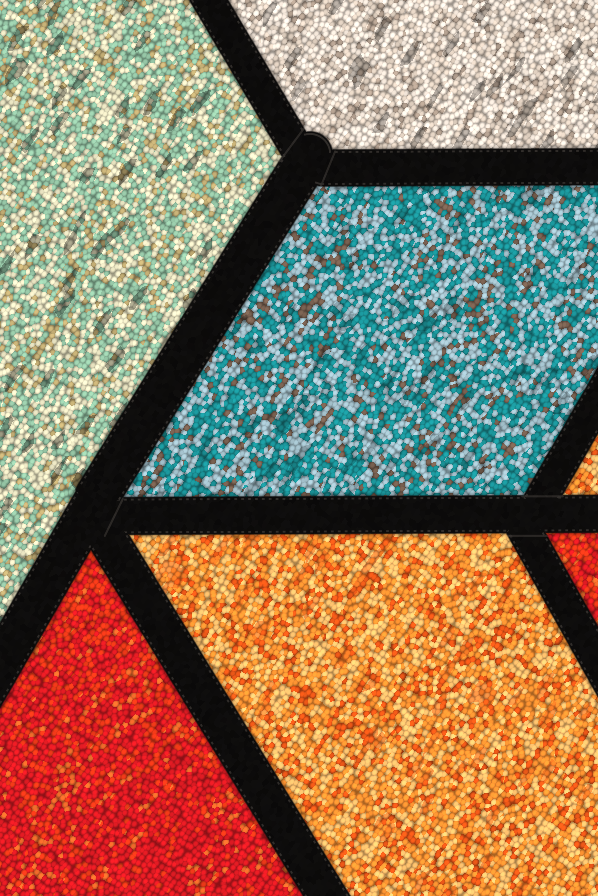
Give the GLSL for this pattern, as a Shadertoy shader.

```glsl
// Tufted carpet of coloured wool panels divided by black stitched felt bands.

// Band centre lines, in units of the canvas height
const vec2 SPUR_TOP = vec2(0.221, 1.020), SPUR_END = vec2(0.333, 0.831);
const vec2 SPINE_TOP = vec2(0.346, 0.828), SPINE_BEND = vec2(0.109, 0.447);
const vec2 SPINE_END = vec2(-0.045, 0.179);
const vec2 UPPER_L = vec2(0.360, 0.8125), UPPER_R = vec2(0.720, 0.8142);
const vec2 LOWER_L = vec2(0.117, 0.424), LOWER_R = vec2(0.720, 0.4268);
const vec2 RISE_LOW = vec2(0.594, 0.426), RISE_TOP = vec2(0.700, 0.610);
const vec2 FALL_TOP = vec2(0.577, 0.423), FALL_LOW = vec2(0.690, 0.221);
const vec2 LEG_TOP = vec2(0.117, 0.404), LEG_LOW = vec2(0.377, -0.020);

vec2 hash2(vec2 p) {
    vec3 q = fract(p.xyx * vec3(0.1031, 0.1030, 0.0973));
    q += dot(q, q.yzx + 33.33);
    return fract((q.xx + q.yz) * q.zy);
}

// Cellular noise: distance to the nearest tuft and two random values for it
vec3 tufts(vec2 p) {
    vec2 cell = floor(p);
    vec3 best = vec3(8.0, 0.0, 0.0);
    for (int y = -1; y <= 1; y++)
    for (int x = -1; x <= 1; x++) {
        vec2 id = cell + vec2(x, y);
        float d = length(id + 0.15 + 0.7 * hash2(id) - p);
        if (d < best.x) best = vec3(d, hash2(id + 57.0));
    }
    return best;
}

// Uneven dye: layered sines that run along the yarn
float dye(vec2 p) {
    return (sin(p.x * 31.0 + 2.0 * sin(p.y * 7.0))
          + sin(p.x * 73.0 + p.y * 9.0)
          + sin(p.x * 141.0 + 3.0 * sin(p.y * 13.0))) / 3.0;
}

// Distance to a band edge (negative inside) and position along the band
vec2 band(vec2 p, vec2 a, vec2 b, float halfWidth) {
    vec2 axis = b - a;
    float t = clamp(dot(p - a, axis) / dot(axis, axis), 0.0, 1.0);
    return vec2(length(p - a - axis * t) - halfWidth, t * length(axis));
}

vec2 nearer(vec2 a, vec2 b) { return a.x < b.x ? a : b; }

// Where the line through a and b crosses height y
float lineX(vec2 a, vec2 b, float y) {
    return mix(a.x, b.x, (y - a.y) / (b.y - a.y));
}

float thread(vec2 p, vec2 a, vec2 b, float px) {
    return 1.0 - smoothstep(0.0, px, band(p, a, b, 0.0006).x);
}

// Pick one of three yarns; the shares are cumulative
vec3 yarn(vec3 first, vec3 second, vec3 third, vec2 shares, float pick) {
    return pick < shares.x ? first : pick < shares.y ? second : third;
}

vec3 panel(vec2 p, float pick, float fleck) {
    vec3 sage = yarn(vec3(0.87, 0.85, 0.72), vec3(0.56, 0.74, 0.62),
                     vec3(0.72, 0.64, 0.43), vec2(0.50 - 0.12 * p.y, 0.86), pick);
    vec3 cream = yarn(vec3(0.92, 0.87, 0.82), vec3(0.83, 0.77, 0.71),
                      vec3(0.66, 0.59, 0.53), vec2(0.52, 0.88), pick);
    vec3 teal = yarn(vec3(0.10, 0.55, 0.57), vec3(0.61, 0.72, 0.76),
                     vec3(0.45, 0.36, 0.30), vec2(0.47, 0.90), pick);
    vec3 orange = yarn(vec3(0.97, 0.74, 0.42), vec3(0.96, 0.56, 0.19),
                       vec3(0.89, 0.33, 0.09), vec2(0.38, 0.82), pick);
    vec3 red = yarn(vec3(0.83, 0.10, 0.13), vec3(0.88, 0.21, 0.09),
                    vec3(0.90, 0.40, 0.16), vec2(0.82 - 0.9 * p.y, 0.93), pick);
    sage *= 1.0 - 0.32 * fleck;
    cream *= 1.0 - 0.28 * fleck;
    teal *= 1.0 - 0.18 * fleck;
    orange = mix(orange, vec3(0.88, 0.36, 0.10), 0.5 * fleck);

    float spineX = p.y > SPINE_TOP.y ? lineX(SPUR_TOP, SPUR_END, p.y)
                 : p.y > SPINE_BEND.y ? lineX(SPINE_TOP, SPINE_BEND, p.y)
                 : lineX(SPINE_BEND, SPINE_END, p.y);
    if (p.x < spineX) return sage;
    if (p.y > UPPER_L.y) return cream;
    if (p.y > LOWER_L.y) return p.x < lineX(RISE_LOW, RISE_TOP, p.y) ? teal : orange;
    if (p.x < lineX(LEG_TOP, LEG_LOW, p.y)) return red;
    return p.x < lineX(FALL_TOP, FALL_LOW, p.y) ? orange : red;
}

void mainImage(out vec4 fragColor, in vec2 fragCoord) {
    float px = 1.0 / iResolution.y;
    vec2 p = fragCoord * px;

    // Wool pile with rows that climb to the right
    vec2 rows = mat2(0.83, 0.56, -0.56, 0.83) * p;
    vec3 tuft = tufts(rows * vec2(180.0, 150.0));
    float fleck = step(0.92, tufts(rows * vec2(120.0, 38.0)).y);
    float pick = clamp(tuft.y + 0.13 * dye(rows), 0.0, 1.0);
    vec3 color = panel(p, pick, fleck);
    color *= mix(1.12, 0.70, smoothstep(0.2, 0.8, tuft.x)) * (0.92 + 0.16 * tuft.z);

    // Felt bands
    vec2 felt = band(p, SPUR_TOP, SPUR_END, 0.0190);
    felt = nearer(felt, band(p, SPINE_TOP, SPINE_BEND, 0.0255));
    felt = nearer(felt, band(p, SPINE_BEND, SPINE_END, 0.0240));
    felt = nearer(felt, band(p, UPPER_L, UPPER_R, 0.0208));
    felt = nearer(felt, band(p, LOWER_L, LOWER_R, 0.0213));
    felt = nearer(felt, band(p, RISE_LOW, RISE_TOP, 0.0190));
    felt = nearer(felt, band(p, FALL_TOP, FALL_LOW, 0.0195));
    felt = nearer(felt, band(p, LEG_TOP, LEG_LOW, 0.0228));
    vec3 black = vec3(0.050, 0.046, 0.044) + 0.02 * (tuft.z - 0.5);

    // Stitches along the edges and seams across the joints
    float dash = smoothstep(0.2, 0.4, abs(fract(felt.y * 130.0) - 0.5));
    float stitch = dash * (1.0 - smoothstep(0.0005, 0.0005 + px, abs(felt.x + 0.003)));
    float seam = thread(p, vec2(0.312, 0.820), vec2(0.341, 0.859), px)
               + thread(p, vec2(0.358, 0.792), vec2(0.374, 0.831), px)
               + thread(p, vec2(0.117, 0.402), vec2(0.137, 0.443), px)
               + thread(p, vec2(0.583, 0.446), vec2(0.628, 0.446), px)
               + thread(p, vec2(0.566, 0.402), vec2(0.612, 0.402), px);
    black += vec3(0.14, 0.13, 0.12) * min(stitch + 0.8 * seam, 1.0);

    color *= 1.0 - 0.25 * (1.0 - smoothstep(0.0, 0.006, felt.x));
    color = mix(black, color, smoothstep(-px, px, felt.x));
    fragColor = vec4(color, 1.0);
}
```
